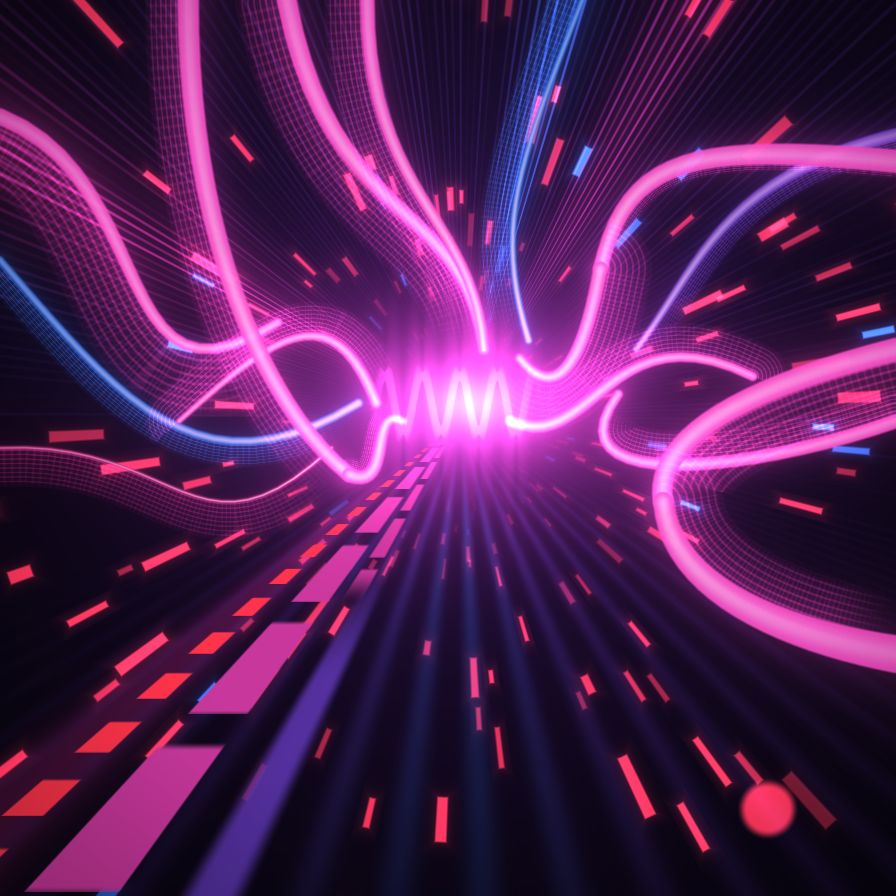
A three.js fragment shader for this background:

```glsl
varying vec2 vUv;

const vec2 VANISH = vec2(.515, .535);
const vec3 PINK = vec3(.98, .27, .76);
const vec3 ROSE = vec3(.7, .13, .42);
const vec3 RED = vec3(1., .2, .29);
const vec3 BLUE = vec3(.14, .4, .82);
const vec3 VIOLET = vec3(.38, .22, .72);
const vec3 PALE = vec3(1., .86, 1.);

float hash(vec2 p) {
  return fract(sin(dot(p, vec2(127.1, 311.7))) * 43758.5453);
}
float below(float edge, float soft, float v) {
  return 1. - smoothstep(edge - soft, edge + soft, v);
}
float bell(float v, float spread) {
  return exp(-v * v / (spread * spread));
}
float gridLine(float v) {
  return below(.16, .12, abs(fract(v) - .5));
}
vec2 bezier(vec4 ab, vec4 cd, float t) {
  vec4 m = mix(ab, vec4(ab.zw, cd.xy), t);
  vec2 last = mix(cd.xy, cd.zw, t);
  return mix(mix(m.xy, m.zw, t), mix(m.zw, last, t), t);
}

// Nearest point on a curve: distance, parameter, side
vec3 nearest(vec2 p, vec4 ab, vec4 cd) {
  vec3 best = vec3(9, 0, 1);
  vec2 start = ab.xy;
  for (float i = 0.; i < 20.; i++) {
    vec2 end = bezier(ab, cd, (i + 1.) / 20.);
    vec2 e = end - start, q = p - start;
    float k = clamp(dot(q, e) / dot(e, e), 0., 1.);
    float d = length(q - e * k);
    if (d < best.x) best = vec3(d, (i + k) / 20., sign(e.x * q.y - e.y * q.x));
    start = end;
  }
  return best;
}

// Glowing tube with a mesh veil; shape is start width, end width, veil reach
void strand(inout vec3 col, vec2 p, vec4 ab, vec4 cd, vec3 shape, vec3 tint) {
  vec3 n = nearest(p, ab, cd);
  float w = mix(shape.x, shape.y, n.y);
  float across = n.x * n.z / shape.z;
  float sheet = step(0., across) * below(.9, .1, across) * below(.87, .13, n.y);
  float mesh = .16 + .35 * gridLine(across * 9.) + .16 * gridLine(n.y * 65.);
  col += mix(tint, ROSE, .5 * step(tint.z, tint.x)) * sheet * mesh * (.85 - .4 * across);
  col += tint * (.25 * exp(-n.x / w / 1.5) + .07 * exp(-n.x / .035));
  float heat = .12 + exp(-2.8 * length(p - VANISH));
  vec3 body = mix(tint, PALE, bell(n.x, w * .65) * heat);
  col = mix(col, body, .92 * below(w, .0018, n.x));
}

// Scattered dashes in angle and log-radius cells
vec3 dashes(float angle, float r, float lanes, float span, float density) {
  float turn = (angle / 6.28319 + .5) * lanes, lane = floor(turn);
  float depth = log(r) / span + hash(vec2(lane, lanes)) * 7.;
  vec2 cell = vec2(lane, floor(depth)) + lanes;
  vec2 local = (fract(vec2(turn, depth)) - .5) * vec2(6.28319 / lanes, span) * r;
  float len = mix(.08, .28, hash(cell + 3.)) * span;
  vec2 box = abs(local) - r * vec2(.85 / lanes, len);
  float d = max(box.x, box.y);
  vec3 tint = mix(RED, BLUE * 1.3, step(.84, hash(cell + 9.)));
  float lit = step(1. - density, hash(cell)) * mix(.35, 1., hash(cell + 5.));
  return tint * lit * (below(0., .0016, d) + .2 * exp(-max(d, 0.) / .006));
}

// Row of lit floor panels repeating in log depth
float panels(float u, float h, float centre, float size, float ratio, float fill) {
  float phase = fract(log(h / .531) / log(ratio));
  float row = below(fill / 2., .03, abs(phase - 1. + fill / 2.));
  return row * below(size, .002 / h, abs(u - centre)) * smoothstep(.015, .06, h);
}

// Fine rays gathered around a direction
vec3 rays(float angle, float centre, float spread, vec3 tint) {
  float k = angle * 48., lit = gridLine(k) * hash(vec2(floor(k), 4));
  return tint * (.15 + .6 * lit) * bell(angle - centre, spread);
}

void main() {
  vec2 p = vUv, q = p - VANISH;
  float r = max(length(q), .001), angle = atan(q.y, q.x), far = smoothstep(.06, .28, r);

  // Tunnel haze, rays and dashes
  vec3 col = vec3(.018, .01, .045) + vec3(.24, .09, .36) * exp(-r * 4.2);
  vec3 beams = rays(angle, 1.06, .09, ROSE) + rays(angle, 2.62, .16, ROSE);
  beams += rays(angle, 1.32, .07, BLUE) + rays(angle, 1.5, 1.4, VIOLET * .35);
  col += far * (beams + dashes(angle, r, 64., .32, .22) + dashes(angle, r, 110., .24, .16));

  // Floor lanes and panels
  float h = max(-q.y, .001), u = q.x / h, ground = smoothstep(.02, .14, h);
  float lane = pow(.5 + .5 * sin(u * 34.), 2.) * bell(u, 1.2) * exp(-h * 1.6);
  col += ground * (mix(VIOLET, BLUE, bell(u, .3)) * lane * .32 + ROSE * .3 * bell(u + 1.15, .16));
  col = mix(col, VIOLET, .8 * below(.055, .025, abs(u + .52)) * smoothstep(.16, .3, h));
  col = mix(col, PINK * .8, panels(u, h, -.82, .1, 1.6, .78));
  col = mix(col, PINK * .75, panels(u, h, -.6, .055, 1.5, .8) * below(.19, .02, h));
  col = mix(col, RED, panels(u, h, -1.1, .052, 1.19, .55));
  col += RED * below(.029, .006, length(p - vec2(.857, .097)));

  // Blue and mesh ribbons
  strand(col, p, vec4(0, .71, .13, .56), vec4(.22, .44, .4, .55), vec3(.004, .005, -.03), BLUE);
  strand(col, p, vec4(.65, 1, .58, .82), vec4(.55, .75, .59, .62), vec3(.003, .004, -.04), BLUE);
  strand(col, p, vec4(1, .85, .8, .8), vec4(.78, .7, .71, .61), vec3(.007, .004, .025), VIOLET);
  strand(col, p, vec4(0, .5, .2, .51), vec4(.22, .36, .37, .5), vec3(.002, .002, -.045), ROSE);

  // Pink tubes
  strand(col, p, vec4(0, .87, .18, .8), vec4(.12, .52, .31, .64), vec3(.009, .005, -.08), PINK);
  strand(col, p, vec4(.2, .53, .3, .62), vec4(.37, .68, .42, .55), vec3(.003, .006, .04), PINK);
  strand(col, p, vec4(.32, 1, .37, .74), vec4(.52, .78, .54, .61), vec3(.011, .006, -.06), PINK);
  strand(col, p, vec4(.41, 1, .41, .78), vec4(.53, .76, .54, .61), vec3(.008, .005, -.05), PINK);
  strand(col, p, vec4(1, .82, .78, .84), vec4(.7, .83, .67, .7), vec3(.013, .008, .02), PINK);
  strand(col, p, vec4(.67, .7, .65, .59), vec4(.62, .55, .58, .6), vec3(.008, .005, .06), PINK);
  strand(col, p, vec4(.84, .58, .68, .66), vec4(.66, .49, .57, .53), vec3(.005, .007, -.04), PINK);
  strand(col, p, vec4(1, .53, .83, .47), vec4(.61, .45, .69, .56), vec3(.008, .005, -.04), PINK);
  strand(col, p, vec4(1, .61, .8, .56), vec4(.73, .5, .74, .44), vec3(.013, .011, .08), PINK);
  strand(col, p, vec4(.74, .44, .75, .34), vec4(.88, .29, 1, .27), vec3(.011, .021, .07), PINK);
  strand(col, p, vec4(.21, 1, .21, .75), vec4(.29, .55, .39, .47), vec3(.012, .008, -.05), PINK);
  strand(col, p, vec4(.39, .47, .44, .45), vec4(.41, .55, .45, .53), vec3(.008, .005, .02), PINK);

  // Knotted core and bloom
  float x = p.x * 150., knot = abs(p.y - .55 - .03 * sin(x)) / length(vec2(1, 4.5 * cos(x)));
  col += PINK * below(.08, .02, abs(p.x - .51)) * (.6 * below(.005, .002, knot) + .25 * exp(-knot / .012));
  float core = length((p - vec2(.525, .55)) * vec2(.62, 1));
  col += PINK * (.55 * bell(core, .065) + .38 * bell(core, .13)) + PALE * .5 * bell(core, .03);
  gl_FragColor = vec4(min(col * (1. - .25 * smoothstep(.4, .75, r)), 1.), 1);
}
```
